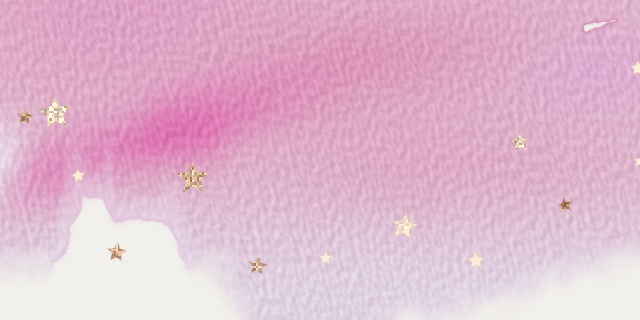
Write a Shadertoy shader that draws this background.

```glsl
const vec3 PAPER = vec3(0.945, 0.940, 0.922);
const vec3 LILAC = vec3(0.875, 0.815, 0.885);
const vec3 BLUSH = vec3(0.875, 0.715, 0.800);
const vec3 ROSE = vec3(0.855, 0.595, 0.715);
const vec3 PINK = vec3(0.870, 0.620, 0.765);
const vec3 MAGENTA = vec3(0.870, 0.390, 0.675);
const vec3 ORCHID = vec3(0.865, 0.670, 0.825);
const vec3 MIST = vec3(0.915, 0.890, 0.935);
const vec3 CREAM = vec3(0.985, 0.930, 0.855);
const vec3 GOLD = vec3(0.740, 0.570, 0.440);

const float GRAIN_STRENGTH = 0.075;
const vec2 GRAIN_SCALE = vec2(62.0, 38.0);
const float RIM_WIDTH = 0.005;
const float STAR_INNER = 0.50;
const float GLITTER_SCALE = 130.0;

// Centre and radius of each star, then its depth of gold
const int STAR_COUNT = 13;
const vec3 STARS[STAR_COUNT] = vec3[](
    vec3(0.078, 0.635, 0.025), vec3(0.172, 0.646, 0.053), vec3(0.245, 0.450, 0.023),
    vec3(0.602, 0.443, 0.052), vec3(0.365, 0.211, 0.031), vec3(0.805, 0.169, 0.029),
    vec3(1.018, 0.193, 0.023), vec3(1.263, 0.292, 0.043), vec3(1.487, 0.185, 0.030),
    vec3(1.766, 0.359, 0.023), vec3(1.625, 0.555, 0.030), vec3(1.993, 0.786, 0.025),
    vec3(2.000, 0.495, 0.021));
const float STAR_GOLD[STAR_COUNT] = float[](
    0.95, 0.25, 0.0, 0.65, 0.75, 0.65, 0.0, 0.12, 0.03, 0.95, 0.3, 0.0, 0.0);

float hash(vec2 p) {
    vec3 q = fract(p.xyx * 0.1031);
    q += dot(q, q.yzx + 33.33);
    return fract((q.x + q.y) * q.z);
}

float cornerSlope(vec2 cell, vec2 offset) {
    float angle = 6.2832 * hash(cell + 50.0);
    return dot(vec2(cos(angle), sin(angle)), offset);
}

float gradientNoise(vec2 p) {
    vec2 i = floor(p), f = fract(p);
    vec2 u = f * f * f * (f * (f * 6.0 - 15.0) + 10.0);
    vec2 e = vec2(1.0, 0.0);
    return mix(mix(cornerSlope(i, f), cornerSlope(i + e.xy, f - e.xy), u.x),
               mix(cornerSlope(i + e.yx, f - e.yx), cornerSlope(i + e.xx, f - e.xx), u.x), u.y);
}

float fbm(vec2 p) {
    float sum = 0.0, amplitude = 0.6;
    for (int i = 0; i < 4; i++) {
        sum += amplitude * gradientNoise(p);
        p = p * 2.03 + 7.1;
        amplitude *= 0.5;
    }
    return sum;
}

// Soft rotated ellipse of pigment
float wash(vec2 p, vec2 centre, vec2 radius, float angle) {
    vec2 q = p - centre;
    float c = cos(angle), s = sin(angle);
    q = vec2(c * q.x + s * q.y, c * q.y - s * q.x) / radius;
    return exp(-dot(q, q));
}

// Height of the lower border of the paint
float borderHeight(float x) {
    return 0.17 + 0.21 * smoothstep(0.165, 0.27, x) - 0.07 * smoothstep(0.32, 0.37, x)
        - 0.14 * smoothstep(0.50, 0.62, x) - 0.23 * smoothstep(0.65, 0.83, x)
        + 0.08 * smoothstep(1.10, 1.30, x) + 0.20 * smoothstep(1.30, 2.10, x);
}

float starDistance(vec2 p, float radius) {
    float sector = 6.2832 / 5.0;
    float angle = abs(mod(atan(p.x, p.y) + 0.5 * sector, sector) - 0.5 * sector);
    vec2 q = length(p) * vec2(sin(angle), cos(angle));
    vec2 tip = vec2(0.0, radius);
    vec2 side = STAR_INNER * radius * vec2(sin(0.5 * sector), cos(0.5 * sector)) - tip;
    return dot(q - tip, normalize(vec2(-side.y, side.x)));
}

vec3 pigment(vec2 p) {
    vec2 q = p + 0.05 * vec2(fbm(p * 4.0), fbm(p * 4.0 + 19.0));
    vec3 color = mix(LILAC, BLUSH, smoothstep(0.08, 0.50, q.y));
    color = mix(color, PINK, 0.85 * wash(q, vec2(0.40, 0.98), vec2(0.62, 0.34), 0.0));
    color = mix(color, ROSE, 0.75 * wash(q, vec2(1.22, 0.82), vec2(0.48, 0.18), 0.15));
    color = mix(color, ROSE, 0.35 * wash(q, vec2(1.35, 0.50), vec2(0.50, 0.17), 0.0));
    color = mix(color, ORCHID, 0.75 * wash(q, vec2(1.87, 0.77), vec2(0.24, 0.14), 0.2));
    color = mix(color, MAGENTA, 0.52 * wash(q, vec2(0.56, 0.60), vec2(0.50, 0.11), 0.34));
    color = mix(color, MAGENTA, 0.55 * wash(q, vec2(0.55, 0.59), vec2(0.19, 0.075), 0.25));
    color = mix(color, MAGENTA, 0.28 * wash(q, vec2(0.15, 0.44), vec2(0.13, 0.08), 0.8));
    return mix(color, MIST, 0.85 * wash(q, vec2(-0.02, 0.50), vec2(0.09, 0.13), -0.2));
}

void mainImage(out vec4 fragColor, in vec2 fragCoord) {
    float pixel = 1.0 / iResolution.y;
    vec2 p = fragCoord * pixel;

    // Embossed paper fibres
    vec2 fibre = vec2(p.x + 0.25 * p.y, p.y) * GRAIN_SCALE;
    float grain = gradientNoise(fibre) - gradientNoise(fibre + vec2(0.45, -0.35))
        + 0.5 * gradientNoise(fibre * 2.1);

    // Paint border: crisp on the left bay, dry and feathered elsewhere
    float slope = (borderHeight(p.x + 0.01) - borderHeight(p.x - 0.01)) / 0.02;
    float border = (p.y - borderHeight(p.x)) / sqrt(1.0 + slope * slope);
    float crisp = smoothstep(0.14, 0.18, p.x) * (1.0 - smoothstep(0.54, 0.66, p.x));
    border += mix(0.07, 0.035, crisp) * fbm(p * 13.0) + 0.025 * (1.0 - crisp) * grain;
    float softness = mix(0.075, pixel, crisp);
    float coverage = smoothstep(-softness, softness, border);

    vec3 paint = pigment(p) + GRAIN_STRENGTH * grain * vec3(0.75, 1.1, 0.9);
    paint = mix(paint, MIST, 0.45 * crisp * (1.0 - smoothstep(0.0, 0.12, border)));
    float rim = crisp * exp(-abs(border) / RIM_WIDTH);
    vec3 color = mix(PAPER + 0.008 * grain, paint, coverage);
    color = mix(color, ORCHID, 0.55 * rim);

    // Bare flecks beside the bay
    float fleck = smoothstep(0.22, 0.36, fbm(p * vec2(32.0, 55.0)));
    color = mix(color, PAPER, fleck * wash(p, vec2(0.69, 0.30), vec2(0.09, 0.035), 0.0));

    // Bare sliver with a dark rim
    vec2 start = vec2(1.835, 0.913), span = vec2(0.09, 0.024);
    float along = clamp(dot(p - start, span) / dot(span, span), 0.0, 1.0);
    float sliver = length(p - start - along * span) - mix(0.013, 0.002, along)
        + 0.008 * fbm(p * 45.0);
    color = mix(color, PAPER, 1.0 - smoothstep(-pixel, pixel, sliver));
    color = mix(color, MAGENTA * 0.9, 0.6 * exp(-abs(sliver) / 0.003));

    // Glittering stars
    float glitter = hash(floor(p * GLITTER_SCALE)) - 0.5;
    for (int i = 0; i < STAR_COUNT; i++) {
        float tilt = 0.5 * (hash(vec2(float(i), 3.0)) - 0.5);
        vec2 q = mat2(cos(tilt), sin(tilt), -sin(tilt), cos(tilt)) * (p - STARS[i].xy);
        float star = starDistance(q, STARS[i].z);
        float depth = STAR_GOLD[i];
        vec3 foil = mix(CREAM, GOLD, depth) + glitter * 0.45 * smoothstep(0.0, 0.3, depth);
        foil = mix(foil, GOLD, 0.3 * smoothstep(-0.004, 0.0, star));
        color = mix(color, foil, 1.0 - smoothstep(-pixel, pixel, star));
    }
    fragColor = vec4(clamp(color, 0.0, 1.0), 1.0);
}
```
